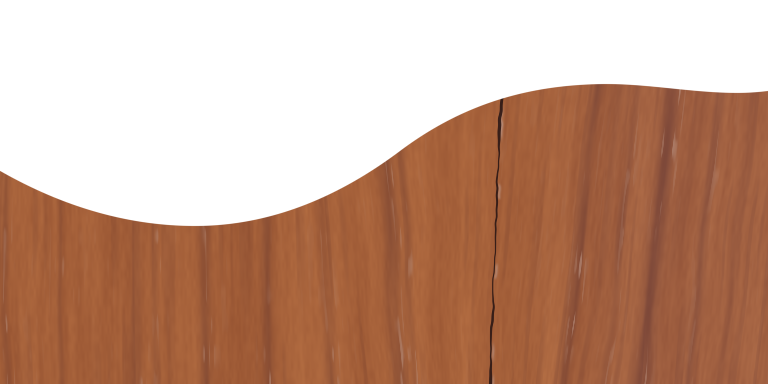
A WebGL 1 fragment shader for this texture:

```glsl
precision highp float;
// A plank of reddish brown wood with upright grain and a crack, cut to a wavy top on white.
uniform vec2 u_resolution;

#define LIGHT_WOOD vec3(0.70, 0.425, 0.255)
#define MID_WOOD vec3(0.61, 0.345, 0.205)
#define DARK_WOOD vec3(0.43, 0.235, 0.185)
#define PALE_FLECK vec3(0.72, 0.56, 0.49)
#define CRACK_COLOR vec3(0.17, 0.09, 0.08)
#define GRAIN_PIVOT 0.40
#define FIBRE_CONTRAST 0.30
#define BAND_STRENGTH 0.62
#define FLECK_AMOUNT 0.65
#define CRACK_WIDTH 0.0036

float hash(vec2 p) {
  vec3 q = fract(vec3(p.xyx) * vec3(0.1031, 0.1030, 0.0973));
  q += dot(q, q.yzx + 33.33);
  return fract((q.x + q.y) * q.z);
}

float noise(vec2 p) {
  vec2 i = floor(p), f = fract(p);
  f = f * f * (3.0 - 2.0 * f);
  return mix(mix(hash(i), hash(i + vec2(1.0, 0.0)), f.x),
             mix(hash(i + vec2(0.0, 1.0)), hash(i + vec2(1.0, 1.0)), f.x), f.y);
}

// Cubic from point a to point b with the given end slopes.
float hermite(float x, vec2 a, vec2 b, float slopeA, float slopeB) {
  float w = b.x - a.x, t = (x - a.x) / w, s = 1.0 - t;
  return a.y * (1.0 + 2.0 * t) * s * s + b.y * t * t * (3.0 - 2.0 * t)
       + w * t * s * (slopeA * s - slopeB * t);
}

// Height of the cut edge.
float edgeHeight(float x) {
  vec2 start = vec2(0.0, 0.555), valley = vec2(0.508, 0.4115);
  vec2 bend = vec2(1.042, 0.607), crest = vec2(1.5625, 0.781), dip = vec2(1.92, 0.758);
  if (x < valley.x) return hermite(x, start, valley, -0.57, 0.0);
  if (x < bend.x) return hermite(x, valley, bend, 0.0, 0.75);
  if (x < crest.x) return hermite(x, bend, crest, 0.75, 0.02);
  if (x < dip.x) return hermite(x, crest, dip, 0.02, 0.0);
  return dip.y + 0.8 * (x - dip.x) * (x - dip.x);
}

float band(float u, float center, float width) {
  float d = (u - center) / width;
  return exp(-d * d);
}

// Across-grain coordinate: the fibres lean differently along the plank.
float grainCoord(vec2 p) {
  float lean = 0.11 * smoothstep(1.08, 1.5, p.x) - 0.09 * band(p.x, 0.94, 0.17);
  float wobble = noise(vec2(p.x * 7.0, p.y * 5.0)) - 0.5;
  return p.x - lean * (p.y - GRAIN_PIVOT) + 0.012 * wobble;
}

// Broad dark growth bands.
float darkBands(float u) {
  float d = 0.7 * band(u, 0.015, 0.010) + 0.35 * band(u, 0.16, 0.008);
  d += 0.6 * band(u, 0.355, 0.014) + 0.5 * band(u, 0.405, 0.010);
  d += 0.9 * band(u, 0.530, 0.013) + 0.8 * band(u, 0.695, 0.014);
  d += 0.6 * band(u, 0.840, 0.014) + 0.9 * band(u, 1.018, 0.022);
  d += 0.5 * band(u, 1.060, 0.010) + 0.9 * band(u, 1.512, 0.014);
  d += 0.4 * band(u, 1.620, 0.012) + 1.0 * band(u, 1.717, 0.021);
  return d + 0.6 * band(u, 1.835, 0.012) + 0.4 * band(u, 1.920, 0.010);
}

vec3 woodColor(vec2 p) {
  float u = grainCoord(p);
  float broad = noise(vec2(u * 13.0, p.y * 0.9));
  float streak = noise(vec2(u * 48.0 + 7.0, p.y * 1.8));
  float fibre = noise(vec2(u * 125.0, p.y * 7.0 + 3.0));
  float pores = noise(vec2(u * 190.0 + 31.0, p.y * 42.0));

  // Fibre tone, then bands broken up along their length.
  float tone = 0.47 + 0.42 * (broad - 0.5) + 0.42 * (streak - 0.5);
  tone += FIBRE_CONTRAST * (fibre + pores - 1.0);
  tone -= 0.12 * smoothstep(0.32, 0.5, u) * (1.0 - smoothstep(0.65, 0.8, u));
  float bands = darkBands(u);
  float dark = bands * (0.5 + 0.5 * noise(vec2(u * 90.0, p.y * 5.0 + 11.0)));
  dark += 0.25 * smoothstep(0.62, 0.9, noise(vec2(u * 75.0 + 53.0, p.y * 2.5)));
  vec3 color = mix(MID_WOOD, LIGHT_WOOD, clamp(tone, -0.5, 1.2));
  color = mix(color, DARK_WOOD, clamp(BAND_STRENGTH * dark, 0.0, 0.85));
  color += vec3(-0.02, -0.005, 0.025) * smoothstep(1.25, 1.75, p.x);

  // Pale slivers, most of them beside the dark bands.
  float sliver = noise(vec2(u * 150.0 + 17.0, p.y * 13.0));
  float cluster = noise(vec2(u * 16.0 + 5.0, p.y * 3.5));
  float side = min(darkBands(u - 0.008), 1.0);
  float fleck = smoothstep(0.70, 0.92, sliver) * (0.12 + side) * smoothstep(0.3, 0.7, cluster);
  return mix(color, PALE_FLECK, clamp(FLECK_AMOUNT * fleck, 0.0, 1.0));
}

// Dark split with a pale splintered rim.
vec3 addCrack(vec3 color, vec2 p, float pixel) {
  float center = 1.275 + 0.042 * p.y + 0.007 * (noise(vec2(p.y * 15.0, 2.0)) - 0.5)
               + 0.003 * (noise(vec2(p.y * 55.0, 9.0)) - 0.5);
  float d = p.x - center;
  float width = CRACK_WIDTH * (0.35 + 0.8 * noise(vec2(p.y * 12.0, 21.0)));
  float rim = band(d, 0.006, 0.004) * smoothstep(0.45, 0.8, noise(vec2(p.y * 24.0, 4.0)));
  rim += band(d, 0.003, 0.005) * band(p.y, 0.69, 0.025);
  color = mix(color, PALE_FLECK, min(0.65 * rim, 0.8));
  float split = 1.0 - smoothstep(width - 0.5 * pixel, width + 0.7 * pixel, abs(d));
  return mix(color, CRACK_COLOR, 0.9 * split);
}

void main() {
  vec2 p = gl_FragCoord.xy / u_resolution.y;
  float pixel = 1.0 / u_resolution.y;
  float height = edgeHeight(p.x);
  float slope = (edgeHeight(p.x + 0.002) - height) / 0.002;
  float depth = (height - p.y) / sqrt(1.0 + slope * slope);
  vec3 wood = addCrack(woodColor(p), p, pixel);
  float cover = smoothstep(-0.7 * pixel, 0.7 * pixel, depth);
  gl_FragColor = vec4(mix(vec3(1.0), clamp(wood, 0.0, 1.0), cover), 1.0);
}
```
